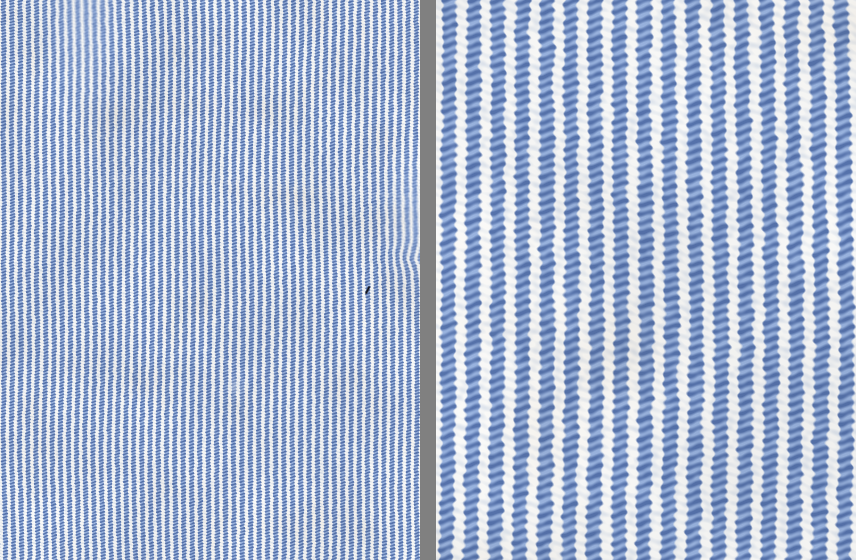
Left: the whole. Right: its middle third, enlarged.
Reproduce this texture procedurally as a Shadertoy shader.

```glsl
const float TAU = 6.28318;
const float STRIPES = 51.0;
const float ROWS = 180.0;

const vec3 WHITE = vec3(0.96, 0.96, 0.955);
const vec3 SHADED_WHITE = vec3(0.85, 0.875, 0.91);
const vec3 PALE_BLUE = vec3(0.59, 0.69, 0.86);
const vec3 DEEP_BLUE = vec3(0.33, 0.44, 0.66);
const vec3 STAIN = vec3(0.95, 0.91, 0.86);
const vec3 SPECK = vec3(0.07, 0.07, 0.10);

vec2 hashGradient(vec2 cell) {
    vec3 q = fract(cell.xyx * vec3(0.1031, 0.1030, 0.0973));
    q += dot(q, q.yzx + 33.33);
    float angle = TAU * fract((q.x + q.y) * q.z);
    return vec2(cos(angle), sin(angle));
}

// Gradient noise, roughly -0.7 to 0.7
float gradientNoise(vec2 p) {
    vec2 i = floor(p), f = fract(p);
    vec2 u = f * f * f * (f * (f * 6.0 - 15.0) + 10.0);
    vec2 e = vec2(0.0, 1.0);
    float a = dot(hashGradient(i), f);
    float b = dot(hashGradient(i + e.yx), f - e.yx);
    float c = dot(hashGradient(i + e.xy), f - e.xy);
    float d = dot(hashGradient(i + e.yy), f - e.yy);
    return mix(mix(a, b, u.x), mix(c, d, u.x), u.y);
}

float fbm(vec2 p) {
    float sum = 0.0, gain = 0.6;
    for (int i = 0; i < 4; i++) {
        sum += gain * gradientNoise(p);
        p = p * 2.03 + 17.3;
        gain *= 0.5;
    }
    return sum;
}

// Soft elliptical patch, 1 at its centre
float patchMask(vec2 p, vec2 centre, vec2 radius) {
    vec2 d = (p - centre) / radius;
    return exp(-dot(d, d));
}

float segmentDistance(vec2 p, vec2 a, vec2 b) {
    vec2 ab = b - a;
    float t = clamp(dot(p - a, ab) / dot(ab, ab), 0.0, 1.0);
    return length(p - a - ab * t);
}

// Sideways drift of the stripes, in stripe widths
float stripeDrift(vec2 uv) {
    float bend = 0.45 * gradientNoise(uv * vec2(2.0, 4.0) + 3.7);
    float jog = 0.5 * patchMask(uv, vec2(0.99, 0.54), vec2(0.06, 0.02));
    return bend + jog;
}

// Woven stripe colour; blur lifts the cloth out of focus
vec3 wovenStripe(vec2 thread, float grain, float blur, float pixel) {
    float phase = TAU * thread.y + 1.3 * sin(TAU * thread.x);
    float crest = 0.5 + 0.5 * cos(phase) * (1.0 - 0.8 * blur);
    float across = abs(fract(thread.x) - 0.5) * 2.0;
    float edge = 0.56 + 0.16 * (crest - 0.5) + 0.14 * grain;
    float feather = max(0.12, 0.75 * pixel) + 0.3 * blur;
    float blue = 1.0 - smoothstep(edge - feather, edge + feather, across);
    float ink = clamp(crest + 0.45 * grain, 0.0, 1.0);
    vec3 dyed = mix(PALE_BLUE, DEEP_BLUE, ink * (1.0 - 0.35 * blur));
    vec3 plain = mix(SHADED_WHITE, WHITE, clamp(1.15 - 0.6 * crest + grain, 0.0, 1.0));
    return mix(plain, dyed, blue);
}

void mainImage(out vec4 fragColor, in vec2 fragCoord) {
    vec2 uv = fragCoord / iResolution.xy;
    vec2 cloth = vec2(uv.x * 0.75, uv.y);

    // Thread coordinates
    vec2 thread = uv * vec2(STRIPES, ROWS);
    thread.x += stripeDrift(uv);
    thread.y += 1.2 * gradientNoise(cloth * vec2(9.0, 5.0));
    thread.x += 0.10 * gradientNoise(thread * vec2(0.8, 0.5));

    // Lifted folds
    float blur = patchMask(uv, vec2(0.20, 1.0), vec2(0.07, 0.16));
    blur += patchMask(uv, vec2(0.99, 0.61), vec2(0.06, 0.09));
    blur = min(blur, 1.0);

    float grain = gradientNoise(thread * vec2(2.3, 0.9) + 41.0);
    float pixel = 2.0 * STRIPES / iResolution.x;
    vec3 color = wovenStripe(thread, grain, blur, pixel);

    // Uneven fading and warm stains
    float mottling = fbm(cloth * 6.0);
    color *= 1.0 + 0.07 * mottling;
    float stain = 0.30 * smoothstep(0.0, 0.5, fbm(cloth * 8.0 + 9.0));
    stain += 0.30 * patchMask(uv, vec2(0.68, 0.65), vec2(0.09, 0.02));
    stain += 0.25 * patchMask(uv, vec2(0.27, 0.80), vec2(0.06, 0.02));
    color *= mix(vec3(1.0), STAIN, stain);

    // Faint crease and rubbed spot
    float creaseY = 0.685 - 0.04 * uv.x * uv.x;
    float crease = exp(-pow((uv.y - creaseY) / 0.003, 2.0));
    color = mix(color, WHITE, 0.12 * crease);
    color = mix(color, SHADED_WHITE, 0.4 * patchMask(uv, vec2(0.56, 0.31), vec2(0.016, 0.012)));

    // Dark fleck of lint
    float fleck = segmentDistance(cloth, vec2(0.654, 0.477), vec2(0.659, 0.487)) - 0.0018;
    float soft = 1.0 / iResolution.y;
    color = mix(color, SPECK, 1.0 - smoothstep(-soft, soft, fleck));

    fragColor = vec4(clamp(color, 0.0, 1.0), 1.0);
}
```
